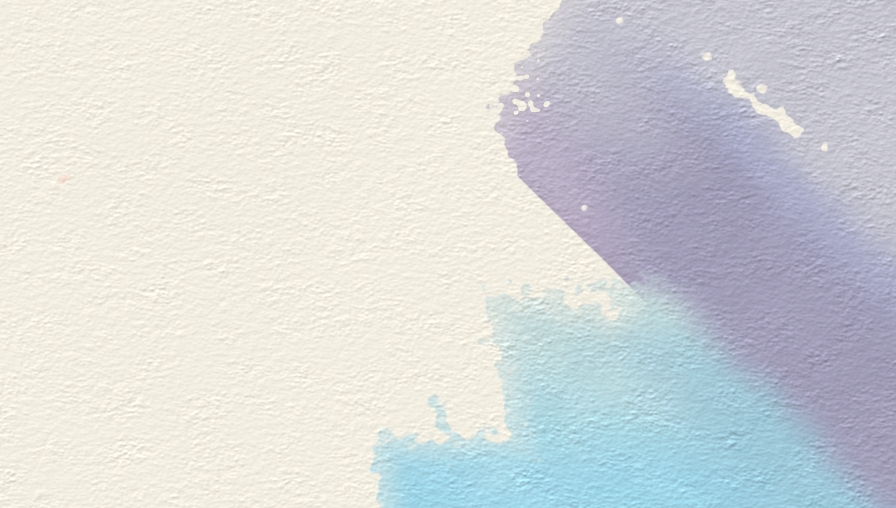
A WebGL 2 fragment shader for this background:

```glsl
#version 300 es
precision highp float;
uniform vec2 u_resolution;
out vec4 outColor;

// Colours
const vec3 PAPER = vec3(0.950, 0.932, 0.884);
const vec3 MAUVE = vec3(0.715, 0.670, 0.760);
const vec3 SLATE = vec3(0.632, 0.618, 0.722);
const vec3 MIST = vec3(0.772, 0.770, 0.812);
const vec3 PERIWINKLE = vec3(0.645, 0.660, 0.790);
const vec3 AQUA_PALE = vec3(0.785, 0.865, 0.860);
const vec3 AQUA_DEEP = vec3(0.620, 0.835, 0.905);
const vec3 AQUA_SHADE = vec3(0.605, 0.765, 0.830);
const vec3 BLUSH = vec3(0.960, 0.830, 0.770);

// Layout, in canvas widths
const vec2 STROKE_CORNER = vec2(0.573, 0.376);
const vec2 STROKE_TIP = vec2(0.553, 0.441);
const vec2 ACROSS = vec2(0.7071, 0.7071);
const vec2 ALONG = vec2(0.7071, -0.7071);
const vec2 AQUA_CORNER = vec2(0.540, 0.238);
const vec2 AQUA_STEP = vec2(0.419, 0.081);
const vec2 SCRATCH_START = vec2(0.762, 0.527);
const vec2 SCRATCH_END = vec2(0.922, 0.404);
const int SPECKS = 7;

// Texture
const vec2 GRAIN_SCALE = vec2(70.0, 125.0);
const vec2 TOOTH_SCALE = vec2(215.0, 290.0);
const vec2 LIGHT_STEP = vec2(-0.0008, 0.0017);
const float GRAIN_STRENGTH = 0.052;
const float RAGGED = 0.012;

vec2 hash2(vec2 p) {
  return fract(sin(vec2(dot(p, vec2(127.1, 311.7)), dot(p, vec2(269.5, 183.3)))) * 43758.5);
}

// Cellular noise with rounded bumps, averaging about one half
float cells(vec2 p) {
  vec2 id = floor(p), f = p - id;
  float sum = 0.0;
  for (int y = -1; y <= 1; y++)
    for (int x = -1; x <= 1; x++) {
      vec2 o = vec2(x, y);
      vec2 d = o + hash2(id + o) - f;
      sum += exp(-6.0 * dot(d, d));
    }
  return sum;
}

// Layered, warped sines, roughly -1 to 1
float wash(vec2 p) {
  float sum = 0.0, amp = 0.55;
  for (int i = 0; i < 5; i++) {
    p += 0.5 * sin(p.yx * 1.3 + float(i));
    sum += amp * sin(p.x) * cos(p.y * 1.1);
    p = mat2(1.4, 1.1, -1.1, 1.4) * p + 2.7;
    amp *= 0.6;
  }
  return sum;
}

float capsule(vec2 p, vec2 a, vec2 b, float r) {
  vec2 ab = b - a;
  float t = clamp(dot(p - a, ab) / dot(ab, ab), 0.0, 1.0);
  return length(p - a - ab * t) - r;
}

// Soft fibres, a middle grain and a crisp fine tooth
float paperHeight(vec2 p) {
  vec2 fibre = p + vec2(0.0, 0.003 * wash(p * 26.0));
  return 0.8 * cells(fibre * GRAIN_SCALE) + 0.7 * cells(fibre * GRAIN_SCALE * 1.9 + 9.0)
       + 0.55 * cells(p * TOOTH_SCALE + 5.0);
}

// Unpainted scratch and flecks; negative inside
float scratches(vec2 p) {
  float d = capsule(p, vec2(0.814, 0.474), vec2(0.888, 0.422), 0.0065);
  d = min(d, length(p - vec2(0.851, 0.464)) - 0.006);
  d = min(d, length(p - vec2(0.691, 0.545)) - 0.004);
  d = min(d, length(p - vec2(0.651, 0.335)) - 0.003);
  for (int i = 0; i < SPECKS; i++) {
    vec2 h = hash2(vec2(float(i), 4.0));
    vec2 c = mix(SCRATCH_START, SCRATCH_END, float(i) / float(SPECKS - 1));
    d = min(d, length(p - c - 0.006 * (h - 0.5)) - 0.001 - 0.004 * h.x);
  }
  return d;
}

void main() {
  vec2 p = gl_FragCoord.xy / u_resolution.x;
  float aa = max(1.0 / u_resolution.x, 0.0015);
  float blot = wash(p * 14.0), fine = wash(p * 75.0);
  float rag = RAGGED * (cells(p * 65.0) - 0.5 + 0.6 * fine);
  float flecks = cells(p * 85.0 + 3.0);

  // Violet stroke: a clean lower edge and a dry upper end
  vec2 q = p - STROKE_CORNER;
  float across = dot(q, ACROSS), along = dot(q, ALONG);
  float lower = across + 0.002 * blot;
  float end = min(dot(p - STROKE_TIP, vec2(0.834, -0.552)) + 0.006,
                  dot(p - STROKE_TIP, vec2(0.956, 0.294)));
  float violet = smoothstep(-aa, aa, lower) * smoothstep(-aa, 2.0 * aa, end + rag * 0.8);
  violet *= mix(0.7, 1.0, smoothstep(0.0, 0.05, end + 0.6 * max(0.44 - p.y, 0.0)));
  float dryness = flecks - 4.0 * smoothstep(0.01, 0.15, length(p - vec2(0.574, 0.462)));
  violet *= 1.0 - smoothstep(0.65, 0.8, dryness);
  violet *= smoothstep(-aa, aa, scratches(p) + 0.5 * rag);

  float body = smoothstep(-0.04, 0.17, along + 0.03 * blot);
  vec3 violetColor = mix(MAUVE, SLATE, smoothstep(0.02, 0.13, across + 0.5 * along - 0.02));
  violetColor = mix(mix(MIST, violetColor, 0.75 - 0.6 * smoothstep(0.04, 0.13, across)), violetColor, body);
  float band = across - 0.205 + 0.014 * blot;
  violetColor = mix(violetColor, MIST, smoothstep(-0.04, 0.035, band));
  violetColor = mix(violetColor, PERIWINKLE, 0.6 * body * exp(-band * band / 0.0009));
  violetColor += 0.012 * blot + 0.008 * fine - 0.03 * exp(-max(lower, 0.0) / 0.005);

  // Aqua wash: two stepped blocks and a stray bristle mark
  vec2 a = p - AQUA_CORNER, s = p - AQUA_STEP;
  float upperBlock = min(dot(a, vec2(0.985, 0.17)), 0.1 * a.x - a.y);
  float lowerBlock = min(s.x, -s.y);
  float aquaShape = max(max(upperBlock, lowerBlock) + 0.003 * blot,
                        -capsule(p, vec2(0.488, 0.113), vec2(0.500, 0.084), 0.006));
  float notch = min(capsule(p, vec2(0.652, 0.246), vec2(0.684, 0.222), 0.005),
                    capsule(p, vec2(0.618, 0.243), vec2(0.640, 0.230), 0.001));
  aquaShape = min(aquaShape, notch);
  float aqua = smoothstep(-aa, 3.0 * aa, aquaShape + rag);
  aqua *= mix(0.6, 1.0, smoothstep(0.0, 0.04, aquaShape + 0.01 * blot));
  aqua *= 1.0 - 0.35 * smoothstep(0.6, 0.9, flecks - 22.0 * max(aquaShape, 0.0));
  aqua *= 1.0 - smoothstep(-0.01, 0.05, across - 0.010 + 0.012 * blot);
  vec3 aquaColor = mix(AQUA_DEEP, AQUA_PALE, smoothstep(0.0, 0.22, p.y + 0.03 * blot));
  aquaColor = mix(aquaColor, AQUA_SHADE, 0.8 * smoothstep(-0.13, 0.0, across) * smoothstep(0.25, 0.15, p.y));
  aquaColor += 0.015 * blot + 0.012 * fine;

  // Layer the paints over paper, then light the grain unevenly
  vec3 color = PAPER + 0.004 * wash(p * 6.0);
  color = mix(color, BLUSH, 0.6 * smoothstep(0.006, 0.0, length(p - vec2(0.072, 0.370)) + rag));
  color = mix(color, violetColor, violet);
  color = mix(color, aquaColor, aqua);
  float relief = paperHeight(p) - paperHeight(p + LIGHT_STEP);
  relief *= 0.65 + 0.7 * cells(p * vec2(22.0, 34.0));
  color *= 1.0 + GRAIN_STRENGTH * relief * (1.0 + 0.7 * max(violet, aqua));
  outColor = vec4(clamp(color, 0.0, 1.0), 1.0);
}
```
